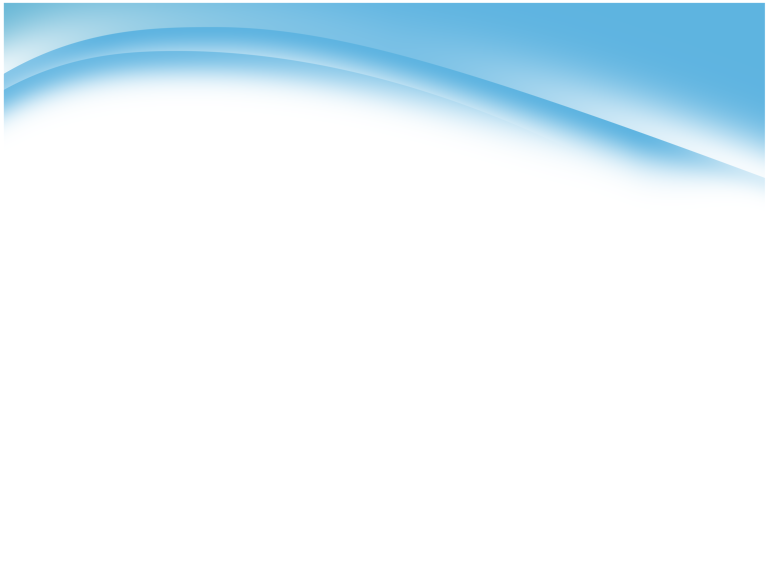
Write a Shadertoy shader that draws this background.

```glsl
// Sweeping blue wave header with soft fading bands on a white page.

const vec3 PAPER = vec3(1.0);
const vec3 BLUE  = vec3(0.37, 0.705, 0.88);
const vec3 TEAL  = vec3(0.39, 0.71, 0.835);

const vec2 FRAME_LOW  = vec2(0.005, -1.0);    // left edge of the painted area
const vec2 FRAME_HIGH = vec2(0.996, 0.995);   // right and top edges

const vec2 OUTER_PEAK = vec2(0.28, 0.047);    // x, depth below the top
const vec2 INNER_PEAK = vec2(0.235, 0.0885);
const float GLOW_WIDTH  = 0.070;              // pale glow above the outer wave
const float BAND_WIDTH  = 0.055;              // fade below the outer wave
const float INNER_WIDTH = 0.042;              // fade below the inner wave

// Depth of the outer wave: steep left shoulder, nearly straight right slope
float outerWave(float x) {
    float d = x - OUTER_PEAK.x;
    float left = 2.48 * pow(max(-d, 0.0), 2.65);
    float right = max(d, 0.0) * 0.53;
    return OUTER_PEAK.y + left + length(vec2(0.144, right)) - 0.144;
}

// Depth of the inner wave
float innerWave(float x) {
    float d = x - INNER_PEAK.x;
    return INNER_PEAK.y + 2.66 * pow(max(-d, 0.0), 2.5)
                        + 0.62 * pow(max(d, 0.0), 1.9);
}

float softFade(float d, float width) {
    float t = d / width;
    return exp(-t * t);
}

// Antialiased step across a slanted edge
float edge(float d, float pixel) {
    return smoothstep(-pixel, pixel, d);
}

void mainImage(out vec4 fragColor, in vec2 fragCoord) {
    vec2 uv = fragCoord / iResolution.xy;
    vec2 pixel = 0.75 / iResolution.xy;
    float depth = 1.0 - uv.y;
    float belowOuter = depth - outerWave(uv.x);
    float belowInner = depth - innerWave(uv.x);

    // Sky above the outer wave, palest at both ends of the curve
    float pale = 0.15 + 0.75 * exp(-uv.x / 0.14)
               + 0.80 * smoothstep(0.5, 1.0, uv.x);
    float skyInk = 1.0 - min(pale, 1.0) * softFade(belowOuter, GLOW_WIDTH);
    vec3 skyBlue = mix(TEAL, BLUE, smoothstep(0.0, 0.5, uv.x));
    vec3 sky = mix(PAPER, skyBlue, skyInk);

    // Band hanging from the outer wave, thinning toward the right
    float tail = smoothstep(0.82, 1.0, uv.x);
    float bandInk = softFade(belowOuter, BAND_WIDTH * (1.0 - 0.5 * tail));
    bandInk *= (1.0 - 0.75 * tail) * mix(0.75, 1.0, smoothstep(0.0, 0.15, uv.x));

    // Second shadow under the inner wave, vanishing along its length
    float innerInk = 0.8 * (1.0 - smoothstep(0.15, 0.78, uv.x));
    innerInk *= softFade(belowInner, INNER_WIDTH) * edge(belowInner, pixel.y);
    float bandsInk = 1.0 - (1.0 - bandInk) * (1.0 - innerInk);
    vec3 bands = mix(PAPER, BLUE, bandsInk);

    vec3 color = mix(sky, bands, edge(belowOuter, pixel.y));

    // Narrow white frame
    vec2 inside = smoothstep(-pixel, pixel, uv - FRAME_LOW)
                * smoothstep(-pixel, pixel, FRAME_HIGH - uv);
    fragColor = vec4(mix(PAPER, color, inside.x * inside.y), 1.0);
}
```
